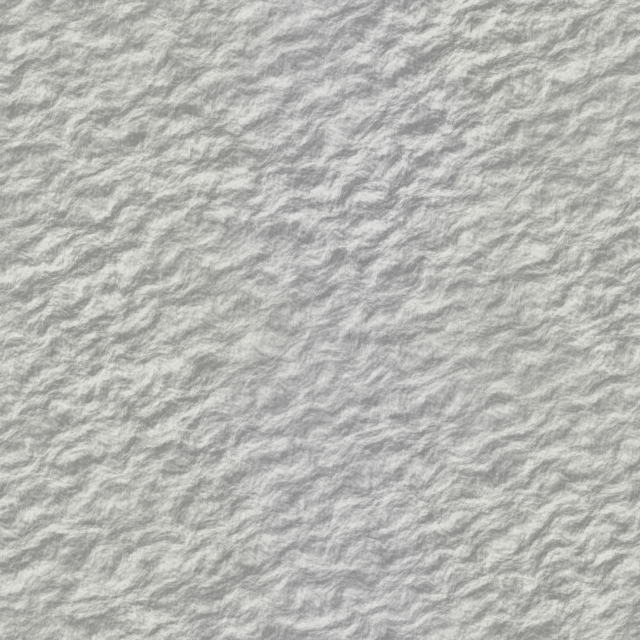
This texture is drawn by a WebGL 1 fragment shader. Its source:

```glsl
precision highp float;

uniform vec2 u_resolution;

// Surface shape, in units of the canvas
const float RIPPLE_ANGLE = 0.45;
const vec2 RIPPLE_FREQ = vec2(23.0, 35.0);   // along, across
const vec2 LUMP_FREQ = vec2(11.0, 14.0);
const float LUMP_HEIGHT = 0.6;
const vec2 OCTAVE_SCALE = vec2(2.35, 1.88);
const float OCTAVE_GAIN = 0.42;
const float WARP_FREQ = 19.0;
const float WARP_AMOUNT = 0.014;

// Lighting
const float SLOPE_STEP = 0.001;
const float SLOPE_GAIN = 0.0195;
const float HEIGHT_GAIN = 0.85;
const float LIGHT_SPAN = 1.88;
const float LIGHT_BIAS = 0.03;
const float GRAIN_FREQ = 200.0;
const float GRAIN_AMOUNT = 0.045;

// Colours
const vec3 SHADOW_COLOR = vec3(0.560, 0.561, 0.561);
const vec3 LIT_COLOR = vec3(0.864, 0.864, 0.852);
const vec3 WARM_TINT = vec3(0.003, 0.003, -0.010);
const vec3 COOL_TINT = vec3(-0.002, -0.002, 0.003);

vec2 latticeGradient(vec2 cell) {
  vec3 h = fract(cell.xyx * vec3(0.1031, 0.1030, 0.0973));
  h += dot(h, h.yzx + 33.33);
  float angle = 6.28318 * fract((h.x + h.y) * h.z);
  return vec2(cos(angle), sin(angle));
}

float gradientNoise(vec2 p) {
  vec2 cell = floor(p);
  vec2 f = p - cell;
  vec2 w = f * f * f * (f * (f * 6.0 - 15.0) + 10.0);
  float a = dot(latticeGradient(cell), f);
  float b = dot(latticeGradient(cell + vec2(1.0, 0.0)), f - vec2(1.0, 0.0));
  float c = dot(latticeGradient(cell + vec2(0.0, 1.0)), f - vec2(0.0, 1.0));
  float d = dot(latticeGradient(cell + vec2(1.0, 1.0)), f - vec2(1.0, 1.0));
  return mix(mix(a, b, w.x), mix(c, d, w.x), w.y);
}

// Snow height at q, given in ripple axes (x along, y across)
float snowHeight(vec2 q) {
  float height = LUMP_HEIGHT * gradientNoise(q * LUMP_FREQ + 71.3);
  vec2 freq = RIPPLE_FREQ;
  float amplitude = 1.0;
  for (int i = 0; i < 4; i++) {
    height += amplitude * gradientNoise(q * freq + 17.7 * float(i + 1));
    freq *= OCTAVE_SCALE;
    amplitude *= OCTAVE_GAIN;
  }
  return height;
}

void main() {
  vec2 p = gl_FragCoord.xy / u_resolution.y;

  // Bend the ripples, then turn into their axes
  vec2 warp = vec2(gradientNoise(p * WARP_FREQ + 5.2),
                   gradientNoise(p * WARP_FREQ + 43.9));
  vec2 bent = p + WARP_AMOUNT * warp;
  float c = cos(RIPPLE_ANGLE);
  float s = sin(RIPPLE_ANGLE);
  vec2 q = vec2(c * bent.x + s * bent.y, c * bent.y - s * bent.x);

  // Slope toward the low sun, which shines across the ripples
  vec2 stepAcross = vec2(0.0, SLOPE_STEP);
  float above = snowHeight(q + stepAcross);
  float below = snowHeight(q - stepAcross);
  float slope = (above - below) / (2.0 * SLOPE_STEP);
  float height = 0.5 * (above + below);

  // Wind-smoothed and rougher regions
  float region = gradientNoise(p * 3.5 + 9.1);
  float roughness = 1.0 + 0.5 * region;
  float relief = roughness * (SLOPE_GAIN * slope + HEIGHT_GAIN * height);
  float light = smoothstep(-LIGHT_SPAN, LIGHT_SPAN, relief + LIGHT_BIAS);

  // Fine crystals
  float grain = gradientNoise(p * GRAIN_FREQ + 3.3);

  // Cool band down the middle, warmer sides
  float side = abs(p.x - 0.55) + 0.15 * gradientNoise(p * 5.0 + 27.0);
  float warmth = smoothstep(0.05, 0.3, side);

  vec3 color = mix(SHADOW_COLOR, LIT_COLOR, light);
  color += mix(COOL_TINT, WARM_TINT, warmth) + GRAIN_AMOUNT * grain;
  gl_FragColor = vec4(color, 1.0);
}
```
